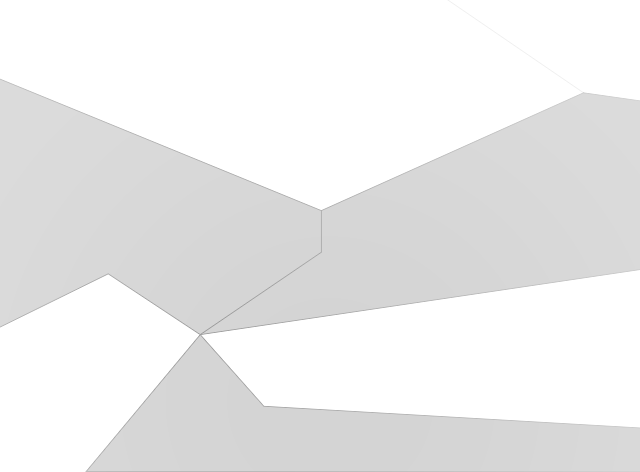
Write a Shadertoy shader that draws this background.

```glsl
// Flat grey angular panels on white, meeting at a single pinch point.
// Each panel is a polygon distance field with a smooth fill, a faint radial
// shade and a hairline outline that fades away from the pinch point.

// Distance from p to the segment ab
float segment(vec2 p, vec2 a, vec2 b) {
    vec2 ap = p - a, ab = b - a;
    return length(ap - ab * clamp(dot(ap, ab) / dot(ab, ab), 0.0, 1.0));
}

// Signed distance to a six-cornered polygon, negative inside
float polygon(vec2 p, vec2 corners[6]) {
    float d = 1e3, side = 1.0;
    for (int i = 0; i < 6; i++) {
        vec2 a = corners[i], b = corners[(i + 1) % 6];
        d = min(d, segment(p, a, b));
        // Flip the side at every edge crossed by a ray to the right
        if ((a.y > p.y) != (b.y > p.y) &&
            p.x < a.x + (p.y - a.y) * (b.x - a.x) / (b.y - a.y)) side = -side;
    }
    return side * d;
}

void mainImage(out vec4 fragColor, in vec2 fragCoord) {
    // Canvas height is one unit
    vec2 p = fragCoord / iResolution.y;
    float pixel = 1.0 / iResolution.y;

    // Corners shared between panels
    vec2 pinch = vec2(0.4242, 0.2910);
    vec2 valley = vec2(0.6808, 0.5538);
    vec2 elbow = vec2(0.6808, 0.4656);
    vec2 peak = vec2(1.2363, 0.8034);

    // Panels run past the left and right borders
    float left = polygon(p, vec2[6](vec2(-0.1, 0.8734), valley, elbow,
        pinch, vec2(0.2293, 0.4198), vec2(-0.1, 0.2577)));
    float right = polygon(p, vec2[6](valley, peak, vec2(1.4545, 0.7724),
        vec2(1.4545, 0.4434), pinch, elbow));
    float lower = polygon(p, vec2[6](pinch, vec2(0.5591, 0.1393),
        vec2(1.4545, 0.0877), vec2(1.4545, 0.0005), vec2(0.7, 0.0005),
        vec2(0.1821, 0.0005)));

    // Fill, slightly lighter far from the lower middle
    vec3 coverage = clamp(0.5 - vec3(left, right, lower) / pixel, 0.0, 1.0);
    float fill = min(coverage.x + coverage.y + coverage.z, 1.0);
    float grey = mix(0.832, 0.86, smoothstep(0.1, 1.0, length(p - vec2(0.7, 0.15))));
    float shade = mix(1.0, grey, fill);

    // Hairline outlines, darkest at the pinch point
    float outline = min(abs(left), min(abs(right), abs(lower)));
    float line = clamp(0.5 + (0.0008 - outline) / pixel, 0.0, 1.0);
    float ink = mix(0.52, 0.8, clamp(length(p - pinch) / 1.1, 0.0, 1.0));
    shade = mix(shade, ink, line * 0.85);

    // Barely visible crease rising from the peak
    float crease = segment(p, peak, vec2(0.9489, 1.0));
    shade -= 0.07 * fill * 0.0
           + 0.07 * (1.0 - fill) * clamp(0.5 + (0.0008 - crease) / pixel, 0.0, 1.0);

    fragColor = vec4(vec3(shade), 1.0);
}
```
